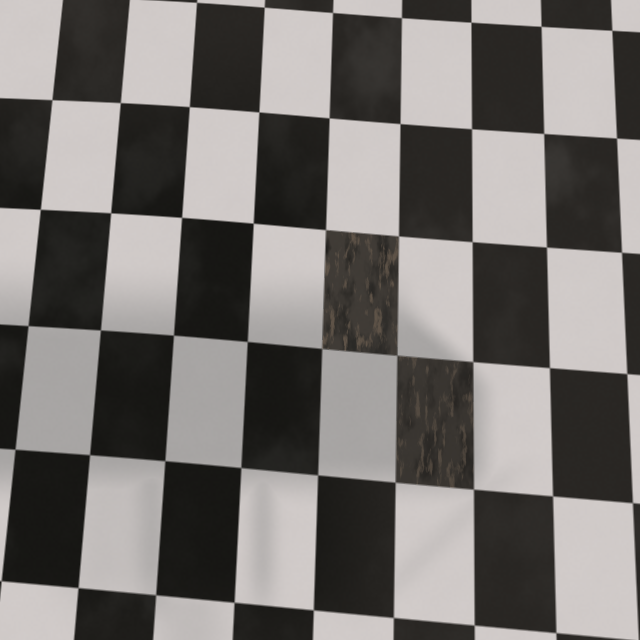
This pattern is drawn by a Shadertoy shader. Its source:

```glsl
// Black and white checkered cloth seen in perspective, with scuffed dark cells and a soft cast shadow.

// Surface colours
const vec3 PAPER        = vec3(0.815, 0.792, 0.785);
const vec3 PAPER_SHADED = vec3(0.655, 0.645, 0.640);
const vec3 INK          = vec3(0.160, 0.150, 0.138);
const vec3 INK_DEEP     = vec3(0.090, 0.088, 0.078);
const vec3 SCUFF        = vec3(0.250, 0.232, 0.212);
const vec3 SCRATCH      = vec3(0.370, 0.325, 0.280);

// Perspective: cell coordinates (column, row, 1) to canvas, y pointing down
const mat3 CELL_TO_CANVAS = mat3(
    0.1031,  0.00565, -0.00431,
   -0.01935, 0.1566,  -0.02742,
    0.0990,  0.0013,   1.0);

const float EDGE_SOFT   = 0.0016;  // half-width of cell edges, canvas units
const float BEND        = 0.0085;  // height of the fold in the cloth
const float GRAIN       = 0.012;   // fine paper variation
const vec2  SCUFF_ROWS  = vec2(2.0, 3.0);  // first and last scuffed row
const float SCUFF_SHIFT = 2.0;     // column minus row of the scuffed diagonal

float hash(vec2 p) {
    vec3 q = fract(p.xyx * 0.1031);
    q += dot(q, q.yzx + 33.33);
    return fract((q.x + q.y) * q.z);
}

float noise(vec2 p) {
    vec2 i = floor(p), f = fract(p);
    f = f * f * (3.0 - 2.0 * f);
    return mix(mix(hash(i), hash(i + vec2(1, 0)), f.x),
               mix(hash(i + vec2(0, 1)), hash(i + vec2(1, 1)), f.x), f.y);
}

float fbm(vec2 p) {
    float sum = 0.0, amp = 0.53;
    for (int k = 0; k < 4; k++) {
        sum += amp * noise(p);
        p = mat2(1.6, 1.2, -1.2, 1.6) * p + 17.0;
        amp *= 0.5;
    }
    return sum;
}

float bump(float x, float width) {
    x /= width;
    return exp(-x * x);
}

vec2 canvasToCell(vec2 p) {
    p.y += BEND * bump(p.x - 0.26, 0.30) * (1.0 - p.y * p.y);
    vec3 q = inverse(CELL_TO_CANVAS) * vec3(p, 1.0);
    return q.xy / q.z;
}

// 0 on dark cells, 1 on pale ones, with smooth borders
float checker(vec2 cell) {
    vec2 wave = abs(mod(cell - 0.5, 2.0) - 1.0) - 0.5;
    vec2 soft = max(0.7 * fwidth(cell), EDGE_SOFT / vec2(0.115, 0.185));
    vec2 side = clamp(wave / soft, -1.0, 1.0);
    return 0.5 - 0.5 * side.x * side.y;
}

// Broad shadow with a slanted right side and fainter streaks below it
float castShadow(vec2 p) {
    float right = mix(0.63, 0.755, smoothstep(0.45, 0.62, p.y));
    float top = 0.39 + 0.05 * smoothstep(0.12, 0.0, 0.12 - p.x) * 0.3;
    float body = smoothstep(top, 0.535, p.y)
               * (1.0 - smoothstep(0.71, 0.80, p.y))
               * (1.0 - smoothstep(right - 0.03, right + 0.03, p.x));
    float below = smoothstep(0.70, 0.76, p.y) * (1.0 - smoothstep(0.88, 1.0, p.y));
    float streaks = 0.65 * bump(p.x - 0.24, 0.03)
                  + 0.60 * bump(p.x - 0.41, 0.022)
                  + 0.35 * bump(p.x - 0.16, 0.07)
                  + 0.22 * bump(p.x + p.y - 1.53, 0.03);
    float lower = 0.4 * bump(p.x - 0.30, 0.06) * smoothstep(0.91, 0.95, p.y);
    return clamp(max(body, below * streaks) + lower, 0.0, 1.0);
}

vec3 darkCell(vec2 p, vec2 cell) {
    vec2 id = floor(cell);
    float depth = (1.0 - smoothstep(0.42, 0.68, p.x)) * smoothstep(0.02, 0.36, p.y);
    depth *= 1.0 - 0.4 * smoothstep(0.88, 1.0, p.y);
    vec3 color = mix(INK, INK_DEEP, depth);

    // Faint haze, different on every cell
    float haze = fbm(p * vec2(14.0, 11.0) + 5.0 * id);
    color += 0.06 * hash(id + 31.0) * smoothstep(0.42, 0.8, haze);

    // Worn diagonal: mottled base with upright scratches
    float worn = step(abs(id.x - id.y - SCUFF_SHIFT), 0.5)
               * step(SCUFF_ROWS.x, id.y) * step(id.y, SCUFF_ROWS.y);
    worn *= id.y < SCUFF_ROWS.y ? 1.0 : 0.7;
    float mottle = fbm(p * vec2(55.0, 26.0));
    float scratch = fbm(p * vec2(150.0, 45.0) + 9.0);
    color = mix(color, SCUFF, worn * smoothstep(0.2, 0.6, mottle));
    return mix(color, SCRATCH, worn * smoothstep(0.54, 0.82, scratch));
}

void mainImage(out vec4 fragColor, in vec2 fragCoord) {
    vec2 p = fragCoord / iResolution.xy;
    p.y = 1.0 - p.y;
    vec2 cell = canvasToCell(p);

    vec3 paper = mix(PAPER, PAPER_SHADED, castShadow(p));
    paper += GRAIN * (fbm(p * 22.0) - 0.5);
    vec3 color = mix(darkCell(p, cell), paper, checker(cell));
    color += 0.5 * GRAIN * (noise(p * 260.0) - 0.5);
    fragColor = vec4(color, 1.0);
}
```
